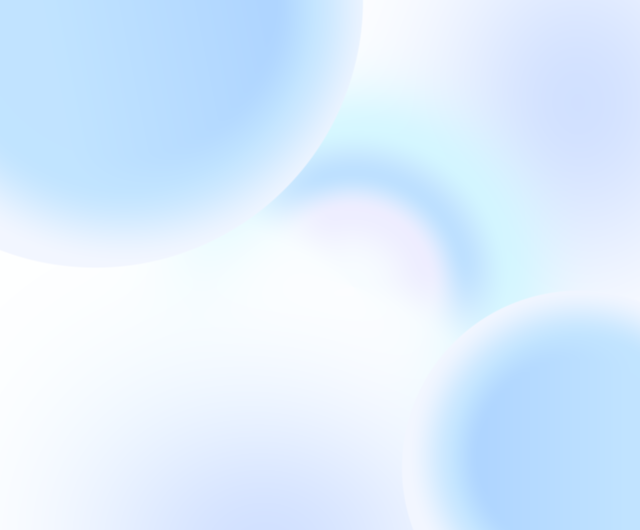
Write a Shadertoy shader that draws this background.

```glsl
// Two soft glassy orbs over a pale sky of lavender glows and an iridescent arc.
// Glows are Gaussian falloffs; the arc is a radial ramp masked by direction;
// each orb is an antialiased disc shaded around a slightly offset core.

#define WHITE     vec3(1.0)
#define LAVENDER  vec3(0.82, 0.88, 1.0)
#define ICE       vec3(0.965, 0.99, 1.0)
#define CYAN      vec3(0.81, 0.965, 1.0)
#define ARC_BLUE  vec3(0.735, 0.875, 1.0)
#define ARC_PINK  vec3(0.93, 0.925, 1.0)
#define ORB_RIM   vec3(0.95, 0.965, 1.0)
#define ORB_SKY   vec3(0.76, 0.895, 1.0)
#define ORB_PALE  vec3(0.755, 0.892, 1.0)
#define ORB_DEEP  vec3(0.68, 0.83, 1.0)
#define ARC_CENTER vec2(0.666, 0.459)
#define ARC_FACING vec2(0.5, 0.866)

// Elliptic Gaussian falloff, 1 at the center
float glow(vec2 p, vec2 center, vec2 size) {
    vec2 q = (p - center) / size;
    return exp(-dot(q, q));
}

// Bell curve around a given radius
float band(float radius, float middle, float width) {
    float t = (radius - middle) / width;
    return exp(-t * t);
}

// Pale sky with lavender clouds
vec3 backdrop(vec2 p) {
    vec3 color = WHITE;
    color = mix(color, ICE, 0.8 * glow(p, vec2(0.34, 0.20), vec2(0.32, 0.28)));
    color = mix(color, LAVENDER, glow(p, vec2(1.09, 0.805), vec2(0.27, 0.33)));
    color = mix(color, LAVENDER, glow(p, vec2(0.50, -0.035), vec2(0.33, 0.26)));
    return color;
}

// Arc: cyan halo outside, blue crest, pink inner side, all fading to white
vec3 addArc(vec3 color, vec2 p) {
    vec2 offset = p - ARC_CENTER;
    float radius = length(offset);
    float facing = dot(offset, ARC_FACING) / max(radius, 0.001);
    float wide = smoothstep(-0.9, 0.7, facing);
    float narrow = smoothstep(-0.05, 0.75, facing);

    color = mix(color, ICE, 0.7 * smoothstep(0.30, 0.05, radius) * wide);
    color = mix(color, CYAN, 0.85 * wide * band(radius, 0.285, 0.10));
    color = mix(color, ARC_PINK, 0.9 * narrow * band(radius, 0.145, 0.07));

    // The crest rises quickly inside and falls off slowly outside
    float crest = smoothstep(0.145, 0.215, radius) * smoothstep(0.30, 0.215, radius);
    return mix(color, ARC_BLUE, 0.95 * narrow * crest);
}

// Disc with a pale rim and a blue core, graded along the deepen direction
vec3 addOrb(vec3 color, vec2 p, vec2 center, float radius, vec2 core, vec2 deepen) {
    vec2 q = (p - core) / radius;
    float reach = length(q);
    vec3 body = mix(ORB_PALE, ORB_DEEP, clamp((dot(q, deepen) + 0.3) / 0.9, 0.0, 1.0));
    body = mix(body, ORB_SKY, smoothstep(0.54, 0.73, reach));
    body = mix(body, ORB_RIM, smoothstep(0.66, 0.97, reach));

    float soft = 1.2 / iResolution.y;
    float inside = smoothstep(soft, -soft, length(p - center) - radius);
    return mix(color, body, inside);
}

void mainImage(out vec4 fragColor, in vec2 fragCoord) {
    vec2 p = fragCoord / iResolution.y;

    vec3 color = addArc(backdrop(p), p);

    // Large orb at the upper left, small orb at the lower right
    color = addOrb(color, p, vec2(0.180, 1.0), 0.505, vec2(0.235, 0.984), vec2(1.0, 0.2));
    color = addOrb(color, p, vec2(1.0925, 0.1176), 0.334, vec2(1.089, 0.138), vec2(-1.0, 0.0));

    fragColor = vec4(color, 1.0);
}
```
